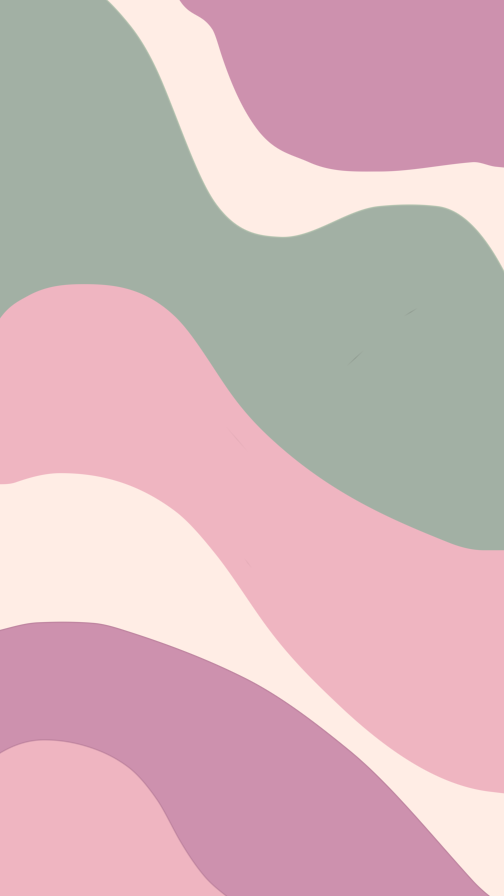
A WebGL 1 fragment shader for this background:

```glsl
precision highp float;

uniform vec2 u_resolution;

const vec3 CREAM = vec3(1.0, 0.93, 0.898);
const vec3 SAGE = vec3(0.637, 0.69, 0.643);
const vec3 PINK = vec3(0.938, 0.71, 0.757);
const vec3 MAUVE = vec3(0.803, 0.567, 0.682);
const vec3 PALE_SAGE = vec3(0.71, 0.77, 0.69);
const vec3 DEEP_MAUVE = vec3(0.73, 0.50, 0.61);

const float PAGE_HEIGHT = 1.7778;   // in page widths
const float RIM_WIDTH = 0.004;
const float CREASE_WIDTH = 0.0012;
const float SAGE_CREASE = 0.10;
const float PINK_CREASE = 0.04;

// Cubic between knots (x, height, slope); returns height and slope
vec2 hermite(float x, vec3 a, vec3 b) {
  float span = b.x - a.x;
  float t = clamp((x - a.x) / span, 0.0, 1.0);
  float rise = b.y - a.y;
  float m0 = a.z * span;
  float m1 = b.z * span;
  float q = 3.0 * rise - 2.0 * m0 - m1;
  float r = m0 + m1 - 2.0 * rise;
  float height = a.y + t * (m0 + t * (q + t * r));
  float slope = (m0 + t * (2.0 * q + 3.0 * t * r)) / span;
  // Straight continuation beyond the end knots
  return vec2(height + slope * (x - clamp(x, a.x, b.x)), slope);
}

// Signed distance to a flowing edge, positive below it
float below(vec2 p, vec3 a, vec3 b, vec3 c, vec3 d,
            vec3 e, vec3 f, vec3 g, vec3 h) {
  vec2 edge = hermite(p.x, a, b);
  if (p.x > b.x) edge = hermite(p.x, b, c);
  if (p.x > c.x) edge = hermite(p.x, c, d);
  if (p.x > d.x) edge = hermite(p.x, d, e);
  if (p.x > e.x) edge = hermite(p.x, e, f);
  if (p.x > f.x) edge = hermite(p.x, f, g);
  if (p.x > g.x) edge = hermite(p.x, g, h);
  return (edge.x - p.y) * inversesqrt(1.0 + edge.y * edge.y);
}

// Lay a fill with a thin tinted rim over the colour beneath
vec3 paint(vec3 under, vec3 fill, vec3 rim, float dist) {
  float soft = 0.75 / u_resolution.x;
  vec3 tint = mix(rim, fill, smoothstep(0.0, RIM_WIDTH, dist));
  return mix(under, tint, smoothstep(-soft, soft, dist));
}

float crease(vec2 p, vec2 a, vec2 b) {
  vec2 ab = b - a;
  float t = clamp(dot(p - a, ab) / dot(ab, ab), 0.0, 1.0);
  float taper = 1.0 - abs(2.0 * t - 1.0);
  return taper * (1.0 - smoothstep(0.0, 2.0 * CREASE_WIDTH, length(p - a - t * ab)));
}

void main() {
  vec2 p = gl_FragCoord.xy / u_resolution * vec2(1.0, PAGE_HEIGHT);

  // Edges from top to bottom
  float upperMauve = -below(p,
    vec3(0.356, 1.778, -1.6), vec3(0.421, 1.720, -1.5),
    vec3(0.440, 1.667, -3.0), vec3(0.509, 1.523, -1.35),
    vec3(0.613, 1.456, -0.45), vec3(0.752, 1.4375, 0.0),
    vec3(0.9375, 1.456, 0.08), vec3(0.984, 1.447, -0.1));
  float sage = below(p,
    vec3(0.197, 1.792, -0.8), vec3(0.259, 1.727, -1.25),
    vec3(0.324, 1.611, -2.4), vec3(0.428, 1.375, -1.4),
    vec3(0.556, 1.308, -0.05), vec3(0.752, 1.369, 0.1),
    vec3(0.868, 1.369, -0.12), vec3(1.0, 1.241, -1.9));
  float pink = below(p,
    vec3(0.0, 1.146, 1.4), vec3(0.056, 1.191, 0.55),
    vec3(0.167, 1.214, 0.0), vec3(0.347, 1.150, -0.95),
    vec3(0.451, 1.007, -1.45), vec3(0.535, 0.910, -0.93),
    vec3(0.891, 0.701, -0.4), vec3(0.961, 0.686, 0.0));
  float cream = below(p,
    vec3(0.0, 0.817, 0.0), vec3(0.032, 0.821, 0.35),
    vec3(0.120, 0.839, 0.0), vec3(0.347, 0.764, -0.75),
    vec3(0.428, 0.678, -1.25), vec3(0.521, 0.546, -1.4),
    vec3(0.671, 0.380, -0.95), vec3(0.972, 0.207, -0.12));
  float lowerMauve = below(p,
    vec3(0.0, 0.528, 0.25), vec3(0.074, 0.543, 0.05),
    vec3(0.185, 0.542, -0.08), vec3(0.255, 0.525, -0.32),
    vec3(0.486, 0.433, -0.5), vec3(0.694, 0.289, -0.82),
    vec3(0.9375, 0.032, -1.1), vec3(0.972, 0.0, -0.8));
  float cornerPink = below(p,
    vec3(0.0, 0.285, 0.6), vec3(0.088, 0.311, 0.0),
    vec3(0.185, 0.294, -0.35), vec3(0.255, 0.257, -0.75),
    vec3(0.3125, 0.192, -1.45), vec3(0.359, 0.109, -1.7),
    vec3(0.405, 0.042, -1.2), vec3(0.451, 0.0, -0.8));

  // Overlapping bands
  vec3 color = paint(CREAM, SAGE, PALE_SAGE, sage);
  color = paint(color, PINK, PINK, pink);
  color = paint(color, CREAM, CREAM, cream);
  color = paint(color, MAUVE, DEEP_MAUVE, lowerMauve);
  color = paint(color, PINK, DEEP_MAUVE, cornerPink);
  color = paint(color, MAUVE, MAUVE, upperMauve);

  // Faint creases
  float sageMarks = crease(p, vec2(0.801, 1.150), vec2(0.829, 1.167))
                  + crease(p, vec2(0.6875, 1.051), vec2(0.722, 1.083));
  float pinkMarks = crease(p, vec2(0.447, 0.933), vec2(0.493, 0.880))
                  + crease(p, vec2(0.484, 0.671), vec2(0.500, 0.650));
  color *= 1.0 - SAGE_CREASE * sageMarks - PINK_CREASE * pinkMarks;

  gl_FragColor = vec4(color, 1.0);
}
```
